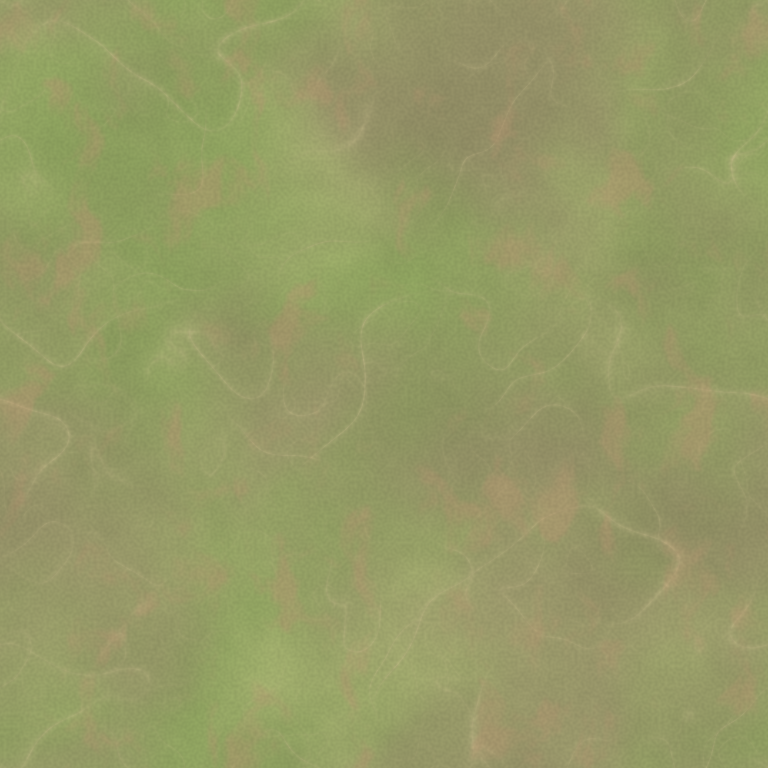
A WebGL 2 fragment shader for this texture:

```glsl
#version 300 es
precision highp float;
// Mossy green and olive clouds under a pale haze, with faint pink stains,
// thin curling veins and fine grain. Every layer is wrapped gradient noise;
// the veins are zero contours of noise sampled on a warped domain.

uniform vec2 u_resolution;
out vec4 fragColor;

const float TAU = 6.2831853;

uint scramble(uint x) {
    x = (x ^ (x >> 16)) * 0x7feb352du;
    x = (x ^ (x >> 15)) * 0x846ca68bu;
    return x ^ (x >> 16);
}

// Unit gradient of a lattice cell, wrapped to the period.
vec2 cellGradient(vec2 cell, vec2 period, uint seed) {
    uvec2 c = uvec2(mod(cell, period));
    uint h = scramble(c.x + scramble(c.y + scramble(seed)));
    float angle = TAU * float(h >> 8) / 16777216.0;
    return vec2(cos(angle), sin(angle));
}

// Gradient noise, about -0.7 to 0.7, with whole repeats over the canvas.
float gradientNoise(vec2 uv, vec2 period, uint seed) {
    vec2 p = uv * period;
    vec2 cell = floor(p);
    vec2 f = p - cell;
    vec2 s = f * f * f * (f * (f * 6.0 - 15.0) + 10.0);
    vec2 e = vec2(1.0, 0.0);
    float a = dot(cellGradient(cell, period, seed), f);
    float b = dot(cellGradient(cell + e.xy, period, seed), f - e.xy);
    float c = dot(cellGradient(cell + e.yx, period, seed), f - e.yx);
    float d = dot(cellGradient(cell + e.xx, period, seed), f - e.xx);
    return mix(mix(a, b, s.x), mix(c, d, s.x), s.y);
}

float fbm(vec2 uv, vec2 period, int octaves, uint seed) {
    float sum = 0.0;
    float amplitude = 1.0;
    for (int i = 0; i < octaves; i++) {
        sum += amplitude * gradientNoise(uv, period, seed + uint(i));
        period *= 2.0;
        amplitude *= 0.5;
    }
    return sum;
}

vec2 warp(vec2 uv, float period, float amount, uint seed) {
    return uv + amount * vec2(fbm(uv, vec2(period), 2, seed),
                              fbm(uv, vec2(period), 2, seed + 10u));
}

// x: thin bright line, y: soft veil falling off on one side of it.
vec2 vein(vec2 uv, float period, float width, uint seed) {
    float n = gradientNoise(warp(uv, period + 1.0, 0.16, seed), vec2(period), seed + 30u);
    float line = exp(-abs(n) / (width + 0.4 * fwidth(n)));
    float veil = exp(-abs(n) / (n > 0.0 ? 0.07 : 0.015));
    float presence = smoothstep(-0.2, 0.3, gradientNoise(uv, vec2(period + 2.0), seed + 40u));
    return vec2(line, veil) * presence;
}

// Ragged stains gathered in loose clusters.
float stains(vec2 uv) {
    float blotch = fbm(warp(uv, 9.0, 0.03, 300u), vec2(14.0, 10.0), 4, 320u);
    float cluster = gradientNoise(uv, vec2(5.0), 340u);
    return smoothstep(0.08, 0.6, blotch + 0.45 * cluster);
}

void main() {
    vec2 uv = gl_FragCoord.xy / u_resolution;

    const vec3 green = vec3(0.545, 0.625, 0.365);
    const vec3 olive = vec3(0.575, 0.560, 0.400);
    const vec3 haze = vec3(0.700, 0.720, 0.475);
    const vec3 pink = vec3(0.710, 0.575, 0.440);
    const vec3 paleVein = vec3(0.770, 0.720, 0.540);

    // Broad clouds of hue and light
    vec2 drift = warp(uv, 3.0, 0.06, 100u);
    float hue = smoothstep(-0.42, 0.42, fbm(drift, vec2(2.0), 4, 120u));
    float light = smoothstep(-0.25, 0.65, fbm(drift, vec2(3.0), 4, 140u));
    float shade = fbm(drift, vec2(4.0), 3, 160u);
    vec3 color = mix(green, olive, hue);
    color = mix(color, haze, light * mix(0.58, 0.28, hue));
    color *= 1.0 + 0.06 * shade;

    // Pink stains
    float stain = stains(uv);
    color = mix(color, pink, 0.42 * stain);

    // Veins at three scales, the finest one barely visible
    vec2 large = vein(uv, 3.0, 0.006, 200u);
    vec2 medium = vein(uv, 5.0, 0.009, 400u);
    vec2 fine = vein(uv, 8.0, 0.014, 600u);
    float veil = large.y + 0.7 * medium.y + 0.3 * fine.y;
    float line = large.x + 0.7 * medium.x + 0.25 * fine.x;
    float fray = 0.8 + 0.8 * gradientNoise(uv, vec2(90.0), 800u);
    vec3 veinColor = mix(paleVein, pink * 1.1, 0.5 * stain);
    color = mix(color, veinColor, min(0.10 * veil, 0.2));
    color = mix(color, veinColor, clamp(0.42 * line * fray, 0.0, 0.6));

    // Felted fibres and fine grain
    float fibre = fbm(uv, vec2(40.0), 2, 900u);
    float grain = gradientNoise(uv, vec2(230.0), 920u);
    color *= 1.0 + 0.02 * fibre + 0.06 * grain;

    fragColor = vec4(color, 1.0);
}
```
